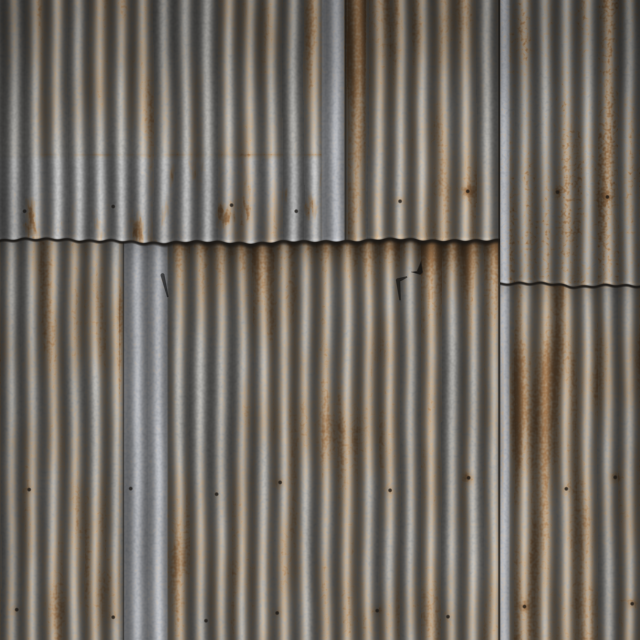
Write a WebGL 1 fragment shader that draws this texture.

```glsl
precision highp float;
// Weathered corrugated iron wall: four overlapping sheets with about 30 ridges across.
// A cosine profile shades the ridges; stretched gradient noise lays rust streaks,
// blotches and speckle; laps, seams, nails and creases are drawn over the metal.
uniform vec2 u_resolution;

const float TAU = 6.2831853;
const vec3 ZINC = vec3(0.695, 0.69, 0.675);
const vec3 CLEAN_ZINC = vec3(0.69, 0.70, 0.72);
const vec3 TAN_RUST = vec3(0.70, 0.585, 0.45);
const vec3 DEEP_RUST = vec3(0.49, 0.32, 0.17);
const vec3 GAP = vec3(0.10, 0.09, 0.08);
const float BAY_X = 0.781;          // seam between left and right bays
const float LAP_LEFT = 0.624;       // height of the lap in each bay
const float LAP_RIGHT = 0.556;
const float STAIN_Y = 0.758;        // old water line on the upper left sheet
const float VALLEY_SHADE = 0.41;
const float CREST_SHADE = 1.04;
const float NAIL_SPACING = 0.131;
const float NAIL_RADIUS = 0.0027;

float hash(vec2 p) {
  return fract(sin(dot(p, vec2(127.1, 311.7))) * 43758.545);
}

float corner(vec2 cell, vec2 offset) {
  float angle = TAU * hash(cell);
  return dot(vec2(cos(angle), sin(angle)), offset);
}

// Gradient noise, roughly -1 to 1
float gnoise(vec2 p) {
  vec2 i = floor(p), f = p - i;
  vec2 w = f * f * f * (f * (f * 6.0 - 15.0) + 10.0);
  vec2 e = vec2(1.0, 0.0);
  float low = mix(corner(i, f), corner(i + e, f - e), w.x);
  float high = mix(corner(i + e.yx, f - e.yx), corner(i + 1.0, f - 1.0), w.x);
  return 1.5 * mix(low, high, w.y);
}

float fbm(vec2 p) {
  float sum = 0.0, gain = 0.55;
  for (int i = 0; i < 4; i++) {
    sum += gain * gnoise(p);
    p = p * 2.03 + 17.3;
    gain *= 0.5;
  }
  return sum;
}

float band(float x, float a, float b) {
  return smoothstep(a - 0.002, a + 0.002, x) - smoothstep(b - 0.002, b + 0.002, x);
}

float line(float d, float width) {
  float pixel = 1.0 / u_resolution.y;
  return 1.0 - smoothstep(width - pixel, width + pixel, abs(d));
}

// Distance to a segment whose thickness tapers from a to b
float taper(vec2 p, vec2 a, vec2 b, float width) {
  vec2 ab = b - a;
  float t = clamp(dot(p - a, ab) / dot(ab, ab), 0.0, 1.0);
  return length(p - a - ab * t) - width * (1.0 - t);
}

// Jittered rows of nails: x = head, y = rust halo
vec2 nails(vec2 p) {
  vec2 marks = vec2(0.0);
  for (int row = 0; row < 3; row++) {
    float r = float(row);
    float rowY = r < 0.5 ? 0.045 : (r < 1.5 ? 0.238 : 0.685);
    float cell = floor(p.x / NAIL_SPACING);
    vec2 jitter = vec2(hash(vec2(cell, r)), hash(vec2(r + 7.0, cell)));
    vec2 d = p - vec2((cell + 0.2 + 0.6 * jitter.x) * NAIL_SPACING, rowY + 0.035 * (jitter.y - 0.5));
    marks.x = max(marks.x, line(length(d), NAIL_RADIUS));
    marks.y = max(marks.y, jitter.y * exp(-dot(d, d) * 14000.0));
  }
  return marks;
}

vec3 sheet(vec2 p, float bay, float upper, float lap) {
  float seed = bay * 2.0 + upper, left = 1.0 - bay, lower = 1.0 - upper;
  float count = mix(mix(30.5, 29.8, upper), 30.7, bay);
  float phase = mix(mix(0.556, 0.66, upper), 0.18, bay);

  // Ridge profile and the smooth, cleaner strips
  float u = p.x * count - phase + 0.06 * gnoise(vec2(p.x * 9.0 + seed * 7.0, p.y * 5.0));
  float tint = hash(vec2(floor(u + 0.5), seed));
  float crest = 0.5 + 0.5 * cos(TAU * u + 0.3 * sin(TAU * u));
  float clean = left * mix(band(p.x, 0.193, 0.262), band(p.x, 0.503, 0.538), upper);
  clean = max(clean, bay * band(p.x, BAY_X, 0.796));
  crest = mix(crest, 0.4 + 0.6 * crest, clean * 0.7);

  // Rust: long streaks, broad blotches and fine speckle
  float speckle = 0.6 * gnoise(p * 235.0) + 0.5 * gnoise(p * 120.0);
  float streak = fbm(vec2(p.x * 38.0, p.y * 3.0) + seed * 9.1);
  float rust = mix(mix(0.36, 0.22, upper), 0.42, bay) + 0.15 * upper * left * step(0.54, p.x);
  rust += 0.6 * streak + 0.45 * fbm(p * 5.0 + seed * 4.7) + 0.4 * (tint - 0.5);
  rust += lower * left * 0.55 * band(p.x, 0.27, BAY_X) * exp(-max(lap - p.y, 0.0) * 22.0);
  rust += upper * left * 0.55 * band(p.x, 0.543, 0.572);
  float washed = upper * left * (1.0 - smoothstep(STAIN_Y - 0.01, STAIN_Y, p.y)) * (1.0 - step(0.505, p.x));
  rust += washed * (0.9 * smoothstep(0.15, 0.55, fbm(vec2(p.x * 30.0, p.y * 9.0))) - 0.2);
  float stain = upper * left * (1.0 - step(0.505, p.x)) * exp(-abs(p.y - STAIN_Y) * 450.0);
  rust += 0.45 * stain * (0.7 + gnoise(p * 22.0));
  float seamRust = lower * (left * exp(-abs(p.x - 0.187) * 450.0) + bay * exp(-abs(p.x - 0.786) * 500.0));
  rust = (rust + nails(p).y * 0.6) * (1.0 - 0.85 * clean) + 0.6 * seamRust * (0.6 + streak);
  float grainy = rust + (0.3 + 0.2 * bay * upper) * speckle;
  vec3 color = mix(ZINC, CLEAN_ZINC, max(clean, 0.4 * washed));
  color = mix(color, TAN_RUST, 0.85 * smoothstep(0.0, 0.85, grainy));
  color = mix(color, DEEP_RUST, 0.65 * smoothstep(0.55, 1.15, grainy));

  // Shading, wear and vertical seams
  color *= mix(VALLEY_SHADE, CREST_SHADE, crest) * (0.95 + 0.1 * tint);
  color *= 1.0 + 0.08 * speckle + 0.1 * fbm(p * vec2(14.0, 4.0));
  float seam = left * mix(line(p.x - 0.193, 0.0009), line(p.x - 0.54, 0.0012), upper);
  return mix(color, GAP, 0.55 * seam);
}

void main() {
  vec2 p = gl_FragCoord.xy / u_resolution;
  float pixel = 1.0 / u_resolution.y;
  float bay = step(BAY_X, p.x);

  // Ragged, scalloped lap with its cast shadow
  float scallop = cos(TAU * (p.x * 29.8 - 0.66));
  float lap = mix(LAP_LEFT, LAP_RIGHT, bay) + 0.005 * gnoise(vec2(p.x * 13.0, 2.5)) - 0.0013 * scallop;
  float below = max(lap - p.y, 0.0);
  float depth = mix(0.45 + 0.55 * smoothstep(0.2, 0.3, p.x), 0.4, bay);
  vec3 lower = sheet(p, bay, 0.0, lap);
  lower *= 1.0 - 0.45 * depth * exp(-below * 55.0);
  lower = mix(lower, GAP, 0.9 * (1.0 - smoothstep(0.002, 0.003 + 0.007 * depth, below)));

  // Bent crease and torn hole below the lap
  float crease = min(taper(p, vec2(0.622, 0.562), vec2(0.635, 0.567), 0.002),
                     taper(p, vec2(0.622, 0.562), vec2(0.625, 0.532), 0.002));
  crease = min(crease, taper(p, vec2(0.254, 0.570), vec2(0.262, 0.537), 0.0018));
  float tear = min(taper(p, vec2(0.656, 0.576), vec2(0.658, 0.592), 0.0045),
                   taper(p, vec2(0.656, 0.574), vec2(0.643, 0.575), 0.003));
  lower *= 1.0 - 0.55 * (1.0 - smoothstep(0.0, 0.0025, crease));
  lower = mix(lower, GAP, 1.0 - smoothstep(-pixel, pixel, tear));

  vec3 upper = sheet(p, bay, 1.0, lap);
  upper *= 1.0 + 0.1 * exp(-abs(p.y - lap - 0.003) * 500.0);
  vec3 color = mix(lower, upper, smoothstep(lap - pixel, lap + pixel, p.y));

  // Bay seam, nail heads and soft darkening toward the top and sides
  color = mix(color, GAP, 0.75 * line(p.x - BAY_X + 0.001, 0.0015));
  color = mix(color, GAP, 0.8 * nails(p).x);
  color *= 1.0 - 0.2 * smoothstep(0.75, 1.0, p.y) - 0.12 * smoothstep(0.4, 0.5, abs(p.x - 0.5));
  gl_FragColor = vec4(color, 1.0);
}
```
